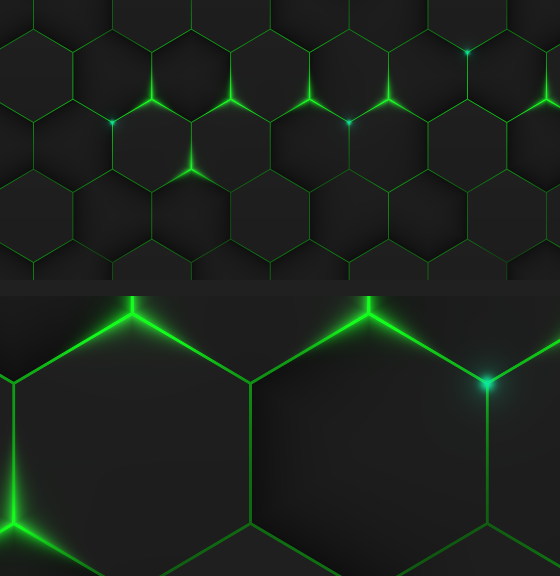
Top: the whole. Bottom: its middle third, enlarged.
Reproduce this background procedurally as a WebGL 2 fragment shader.

```glsl
#version 300 es
precision highp float;

uniform vec2 u_resolution;
out vec4 fragColor;

// Rows are 0.866 apart when columns are 1 apart
const vec2 CELL_METRIC = vec2(1.0, 0.866);

// Centre of the nearest hexagon; odd rows are shifted by half a column
vec2 nearestCell(vec2 q) {
    vec2 evenCell = vec2(round(q.x), 2.0 * round(q.y * 0.5));
    vec2 oddCell = vec2(floor(q.x) + 0.5, 2.0 * floor(q.y * 0.5) + 1.0);
    float evenDist = length((q - evenCell) * CELL_METRIC);
    float oddDist = length((q - oddCell) * CELL_METRIC);
    return evenDist < oddDist ? evenCell : oddCell;
}

float columnOf(vec2 cell) {
    return round(cell.x + 0.5 * mod(cell.y, 2.0));
}

bool isRaised(vec2 cell) {
    return cos(1.8 * columnOf(cell) + 2.86 * cell.y - 1.86) > 0.3;
}

bool hasFlare(vec2 cell) {
    float column = columnOf(cell);
    return (cell.y == 2.0 && column > 0.0 && mod(column, 5.0) != 0.0)
        || (cell.y == 1.0 && column == 2.0);
}

bool hasSpark(vec2 cell) {
    float column = columnOf(cell);
    return (cell.y == 3.0 && mod(column, 3.0) == 1.0)
        || (cell.y == 4.0 && column == 5.0);
}

void main() {
    vec2 p = gl_FragCoord.xy / u_resolution.y;
    vec2 q = (p - vec2(0.2604, -0.0208)) / vec2(0.2818, 0.25);
    float pixel = 1.0 / (0.2818 * u_resolution.y);

    vec2 cell = nearestCell(q);
    vec2 local = (q - cell) * CELL_METRIC;
    vec2 apex = vec2(0.0, 0.577);

    // Own vertices first, then edges, shadows and vertices of the neighbours
    float edge = 1.0;
    float shadow = 0.0;
    float flareDist = hasFlare(cell) ? length(local - apex) : 9.0;
    float sparkDist = hasSpark(cell) ? length(local + apex) : 9.0;
    for (int i = 0; i < 6; i++) {
        float angle = float(i) * 1.0471976;
        vec2 normal = vec2(cos(angle), sin(angle));
        vec2 neighbour = cell + vec2(round(2.0 * normal.x) * 0.5, round(normal.y / 0.866));
        float side = 0.5 - dot(local, normal);
        edge = min(edge, side);

        if (isRaised(neighbour) && !isRaised(cell))
            shadow = max(shadow, exp(-side * 6.0));
        vec2 offset = local - normal;
        if (hasFlare(neighbour)) flareDist = min(flareDist, length(offset - apex));
        if (hasSpark(neighbour)) sparkDist = min(sparkDist, length(offset + apex));
    }
    edge = max(edge, 0.0);

    // Dark tiles
    vec3 color = vec3(0.116 + 0.010 * local.y);
    color *= 1.0 - 0.5 * shadow;

    // Thin green outlines, brightest in a band above the middle
    float band = exp(-pow((p.y - 0.68) / 0.2, 2.0));
    float ripple = sin(p.x * 9.0 + 1.0) * sin(p.y * 7.0 + p.x * 4.0) + 0.5 * sin(p.x * 17.0 - p.y * 11.0);
    float energy = clamp(0.22 + 0.45 * band + 0.16 * ripple + 0.7 * exp(-flareDist * 4.0), 0.0, 1.0);
    vec3 lineColor = mix(vec3(0.06, 0.27, 0.06), vec3(0.06, 0.85, 0.09), energy);
    float line = 1.0 - smoothstep(0.006 - 0.5 * pixel, 0.006 + 0.5 * pixel, edge);
    color = mix(color, lineColor, line);

    // Tapered flares along the three edges of a lit vertex
    float taper = 1.0 - smoothstep(0.0, 0.48, flareDist);
    float flare = taper * exp(-edge / (0.008 + 0.026 * taper));
    color += vec3(0.04, 0.75, 0.07) * flare * (1.0 - 0.75 * line);
    color += vec3(0.0, 0.10, 0.01) * exp(-flareDist * 12.0);

    // Cyan sparks
    color += vec3(0.0, 0.28, 0.18) * exp(-sparkDist * 18.0);
    color = mix(color, vec3(0.06, 0.90, 0.60), exp(-sparkDist * sparkDist / 0.0009));

    fragColor = vec4(clamp(color, 0.0, 1.0), 1.0);
}
```
